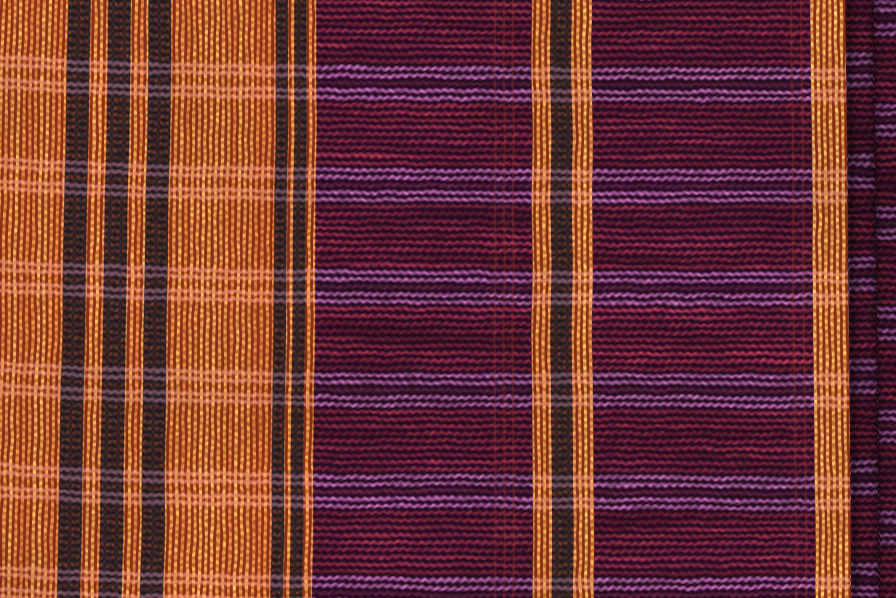
A Shadertoy shader for this texture:

```glsl
// Handwoven striped cloth: orange, black and plum warp crossed by paired violet weft bands.

const float WARP_COUNT = 154.0;   // vertical threads across the canvas
const float WEFT_COUNT = 82.0;    // horizontal threads down the canvas
const float BAND_PERIOD = 14.0;   // weft threads per violet band repeat
const float FIRST_BAND = 0.117;   // distance of the first band from the top
const float TAU = 6.2831853;

const vec3 PLUM_GAP = vec3(0.15, 0.04, 0.12);
const vec3 PLUM_THREAD = vec3(0.55, 0.17, 0.27);
const vec3 VIOLET = vec3(0.70, 0.40, 0.66);
const vec3 NAVY = vec3(0.22, 0.11, 0.24);
const vec3 RUST = vec3(0.52, 0.18, 0.08);
const vec3 ORANGE = vec3(0.93, 0.54, 0.27);
const vec3 YELLOW = vec3(1.0, 0.77, 0.40);
const vec3 SALMON = vec3(0.97, 0.63, 0.52);
const vec3 BLACK_WARP = vec3(0.14, 0.09, 0.11);
const vec3 FLECK = vec3(0.52, 0.25, 0.18);
const vec3 SLATE = vec3(0.55, 0.40, 0.52);

float hash(vec2 p) {
    p = fract(p * vec2(0.1031, 0.1137));
    p += dot(p, p.yx + 33.33);
    return fract((p.x + p.y) * p.x * 17.0);
}

float noise(vec2 p) {
    vec2 i = floor(p), f = fract(p);
    f = f * f * (3.0 - 2.0 * f);
    return mix(mix(hash(i), hash(i + vec2(1, 0)), f.x),
               mix(hash(i + vec2(0, 1)), hash(i + vec2(1, 1)), f.x), f.y);
}

// Coverage of a vertical stripe between two edges
float stripe(float x, float left, float right, float blur) {
    return smoothstep(left - blur, left + blur, x)
         - smoothstep(right - blur, right + blur, x);
}

// Rounded thread profile, 1 on the crest and 0 in the gap
float thread(float v) {
    return 0.5 - 0.5 * cos(TAU * v);
}

// Orange areas: wide left panel, two central stripes, right border
float orangeMask(float x, float blur) {
    return stripe(x, -0.1, 0.354, blur) + stripe(x, 0.594, 0.615, blur)
         + stripe(x, 0.638, 0.661, blur) + stripe(x, 0.904, 0.943, blur);
}

// Black areas: three broad stripes, a thin pair, one central stripe
float blackMask(float x, float blur) {
    float m = stripe(x, 0.615, 0.638, blur);
    for (int i = 0; i < 3; i++) {
        float left = 0.0755 + 0.0453 * float(i);
        m += stripe(x, left, left + 0.0255, blur);
    }
    for (int i = 0; i < 2; i++) {
        float left = 0.3086 + 0.0208 * float(i);
        m += stripe(x, left, left + 0.0138, blur);
    }
    return m;
}

// Fine red warp lines beside the central and right borders
float redLines(float x, float blur) {
    float m = 0.0;
    for (int i = 0; i < 5; i++) {
        float c = i < 3 ? 0.553 + 0.010 * float(i) : 0.850 + 0.011 * float(i);
        m += stripe(x, c - 0.0012, c + 0.0012, blur);
    }
    return m;
}

void mainImage(out vec4 fragColor, in vec2 fragCoord) {
    vec2 uv = fragCoord / iResolution.xy;
    float down = 1.0 - uv.y;
    float blur = 0.8 / iResolution.x;

    // Slight lean and wander of the cloth
    float x = uv.x + 0.0125 * down * (1.0 - uv.x / 0.59)
            + 0.0025 * (noise(vec2(uv.x * 5.0, down * 9.0)) - 0.5);
    float fold = smoothstep(0.943 - blur, 0.943 + blur, x);
    float underFold = smoothstep(0.974 - blur, 0.974 + blur, x);

    // Weft coordinate: sag at the left, fine waviness, offset layers in the fold
    float y = down + 0.021 * exp(-5.0 * uv.x) + 0.025 * fold - 0.085 * underFold
            + 0.004 * (noise(vec2(uv.x * 8.0, down * 12.0)) - 0.5);
    float weft = (y - FIRST_BAND) * WEFT_COUNT + 0.5;
    float twist = x * WARP_COUNT * 0.75;
    weft += 0.09 * sin(TAU * twist + floor(weft) * 1.9)
          + 0.3 * (noise(vec2(x * 60.0, weft * 0.6)) - 0.5);
    float row = floor(weft);
    float weftCrest = thread(weft);
    float k = mod(row, BAND_PERIOD);
    float inBand = step(k, 4.5);
    float violet = inBand * (1.0 - step(1.5, k) * step(k, 2.5));

    // Warp threads with a bead at every crossing
    float warp = x * WARP_COUNT + 0.25 * (noise(vec2(x * 90.0, down * 30.0)) - 0.5);
    float column = floor(warp);
    float warpCrest = thread(warp);
    float bead = thread(weft + 0.5 * mod(column, 2.0));
    float fiber = noise(vec2(warp * 1.3, weft * 1.7));

    // Plum ground: the weft dominates
    float rowTone = 0.82 + 0.28 * hash(vec2(row + 90.0, 3.0));
    float wear = 0.75 + 0.4 * noise(vec2(x * 14.0, row * 0.7));
    vec3 plumThread = mix(PLUM_THREAD * rowTone * wear, NAVY, inBand * 0.6);
    plumThread = mix(plumThread, VIOLET * (0.85 + 0.2 * wear), violet * 0.88);
    float dash = 0.86 + 0.14 * sin(TAU * (twist + weft * 0.5));
    vec3 plum = mix(PLUM_GAP, plumThread, weftCrest * dash * (0.75 + 0.5 * fiber));
    plum = mix(plum, vec3(0.58, 0.20, 0.17), 0.35 * redLines(x, blur));

    // Orange warp: bright beaded threads over rust
    float isBorder = step(0.5, x);
    float yellowness = clamp(hash(vec2(column + 7.0, 5.0)) * 0.8 + 0.4 * isBorder, 0.0, 1.0);
    float strand = smoothstep(0.1, 0.8, warpCrest);
    vec3 orange = mix(RUST, mix(ORANGE, YELLOW, yellowness),
                      strand * (0.5 + 0.5 * bead) * (0.72 + 0.45 * fiber));
    orange = mix(orange, SALMON, violet * weftCrest * 0.6);

    // Black warp: open weave, rusty weft showing between the threads
    float opening = weftCrest * (1.0 - 0.85 * warpCrest);
    vec3 black = mix(BLACK_WARP, FLECK, opening * (0.3 + 0.7 * fiber))
               + vec3(0.05, 0.08, 0.06) * warpCrest * bead;
    black = mix(black, SLATE, violet * weftCrest * 0.6);

    vec3 color = mix(plum, orange, orangeMask(x, blur));
    color = mix(color, black, blackMask(x, blur));

    // Folded right edge: dim layer with soft creases
    color *= 1.0 - 0.15 * fold;
    color *= 1.0 - 0.45 * fold * exp(-abs(x - 0.947) * 180.0)
                 - 0.45 * fold * exp(-abs(x - 0.974) * 220.0);
    color *= 0.96 + 0.1 * noise(uv * vec2(9.0, 6.0));
    fragColor = vec4(clamp(color, 0.0, 1.0), 1.0);
}
```
